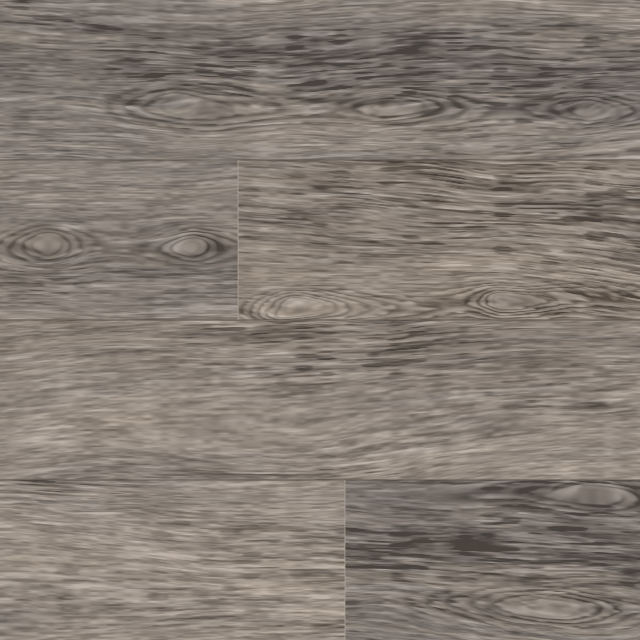
Give the GLSL for this texture, as a three.js fragment shader.

```glsl
// Grey-taupe oak floor: four rows of long planks, two of them with a butt joint.
// Each plank layers stretched value noise (fibres, pores, hairline veins) over
// growth rings that bend around a short series of lens-shaped knots.
#define ROWS 4.0
#define KNOTS 3
#define KNOT_HEIGHT 0.028
#define RING_DEPTH 0.40
#define FIBRE_DENSITY 320.0
#define FIBRE_DEPTH 0.40
#define PORE_DEPTH 0.34
#define VEIN_DEPTH 0.20
#define GRAIN_WAVE 0.045
#define SEAM_WIDTH 0.0010
#define DARK_WOOD vec3(0.292, 0.264, 0.240)
#define LIGHT_WOOD vec3(0.738, 0.695, 0.657)

varying vec2 vUv;

struct Plank {
  vec2 knot, stride;  // first knot (canvas x, height in plank), step to the next
  float reach, skew;  // half length of a knot, stretch of its right side
  float rings;        // growth ring density
  float tone, warmth; // brightness shift, cool to tan shift
  float band, tilt;   // height of the dark heartwood, slope of the fibres
};

float hash(vec2 p) {
  return fract(sin(dot(p, vec2(127.1, 311.7))) * 43758.5);
}

float noise(vec2 p) {
  vec2 i = floor(p), f = fract(p);
  f = f * f * (3.0 - 2.0 * f);
  return mix(mix(hash(i), hash(i + vec2(1.0, 0.0)), f.x),
             mix(hash(i + vec2(0.0, 1.0)), hash(i + 1.0), f.x), f.y);
}

// Rows count from the top; rows 1 and 3 are split at a joint.
Plank choosePlank(float row, bool right) {
  vec2 away = vec2(-4.0, 0.0), none = vec2(0.0);
  if (row < 0.5) return Plank(vec2(0.28, 0.32), vec2(0.325, 0.0), 0.10, 0.35, 4.5, -0.03, -0.3, 0.58, 0.01);
  if (row < 1.5) {
    if (right) return Plank(vec2(0.45, 0.07), vec2(0.34, 0.05), 0.11, 0.5, 7.5, 0.0, 0.5, -1.0, 0.05);
    return Plank(vec2(0.065, 0.46), vec2(0.24, 0.0), 0.055, 0.0, 5.0, 0.03, 0.0, 0.40, 0.0);
  }
  if (row < 2.5) return Plank(away, none, 0.1, 0.0, 4.5, 0.05, 0.3, 0.90, -0.04);
  if (right) return Plank(vec2(0.93, 0.92), vec2(-0.06, -0.72), 0.14, -0.3, 5.5, -0.08, -0.4, 0.55, 0.03);
  return Plank(away, none, 0.1, 0.0, 4.5, 0.07, 0.3, -1.0, 0.0);
}

void main() {
  // Plank layout
  vec2 p = vUv;
  float row = clamp(floor((1.0 - p.y) * ROWS), 0.0, ROWS - 1.0);
  float height = p.y * ROWS - (ROWS - 1.0 - row);
  float joint = row == 1.0 ? 0.372 : (row == 3.0 ? 0.539 : 9.0);
  bool right = p.x > joint;
  Plank plank = choosePlank(row, right);
  vec2 seed = vec2(row * 17.3 + (right ? 41.7 : 5.1), row * 9.7 + (right ? 23.0 : 3.0));

  // Knots raise the ring field and push the fibres apart
  float lift = 0.0, heart = 0.0, bend = 0.0;
  vec2 wobble = vec2(0.030 * noise(p * vec2(9.0, 35.0) + seed), 0.010 * noise(p * vec2(11.0, 16.0) + seed));
  for (int i = 0; i < KNOTS; i++) {
    vec2 centre = plank.knot + plank.stride * float(i);
    vec2 d = vec2(p.x - centre.x, (height - centre.y) / ROWS) + wobble - vec2(0.015, 0.005);
    float vary = hash(seed + float(i));
    float side = 1.0 + plank.skew * sign(d.x);
    vec2 e = d / (vec2(plank.reach * side, KNOT_HEIGHT) * (0.8 + 0.4 * vary));
    float lens = sqrt(e.x * e.x + 0.04) + e.y * e.y;
    lift += 1.3 * exp(-lens);
    heart += (1.0 - smoothstep(0.35, 0.55, lens)) * (0.6 + 0.4 * vary);
    bend += 0.6 * d.y * exp(-dot(e, e) * 0.7);
  }
  heart = min(heart, 1.0);

  // Grain coordinate: waves slowly along the plank
  float wave = noise(p * vec2(2.6, 6.0) + seed) - 0.5;
  float ripple = noise(p * vec2(9.0, 24.0) + seed) - 0.5;
  vec2 grain = vec2(p.x, p.y - bend + plank.tilt * p.x + GRAIN_WAVE * wave + 0.008 * ripple);

  // Fibres, from broad bands to fine dashes
  float broad = noise(grain * vec2(1.8, 17.0) + seed) - 0.5;
  float streak = noise(grain * vec2(7.0, 110.0) + seed) - 0.5;
  float fibre = noise(grain * vec2(24.0, FIBRE_DENSITY) + seed) - 0.5;
  float fleck = noise(grain * vec2(75.0, FIBRE_DENSITY * 1.45) + seed) - 0.5;
  float patches = smoothstep(0.3, 0.75, noise(grain * vec2(2.5, 11.0) + seed + 7.0));
  float pore = smoothstep(0.58, 0.82, noise(grain * vec2(28.0, 270.0) + seed + 31.0));
  float pale = smoothstep(0.66, 0.88, noise(grain * vec2(14.0, 210.0) + seed + 53.0));
  float contour = noise(grain * vec2(5.0, 62.0) + seed + 71.0);
  float vein = smoothstep(0.75, 0.97, 1.0 - abs(2.0 * contour - 1.0));

  // Growth rings, ragged along the fibres
  float field = 1.1 * wave + 0.3 * ripple + lift + height * 0.4 + 0.06 * fibre + 0.05 * fleck;
  float ring = pow(0.5 + 0.5 * sin(field * plank.rings * 6.2832), 1.8);
  float ringMask = 0.12 + 0.88 * smoothstep(0.12, 0.5, lift);
  ringMask *= 0.5 + 0.6 * noise(p * vec2(7.0, 22.0) + seed + 11.0);

  // Wood tone
  float band = (height - plank.band) / 0.22;
  float tone = 0.585 + plank.tone - 0.10 * exp(-band * band) + 0.19 * broad + 0.17 * streak;
  tone += 0.26 * fleck + FIBRE_DEPTH * fibre * (0.75 + 0.5 * patches);
  tone -= RING_DEPTH * ring * ringMask * (1.0 - heart);
  tone -= PORE_DEPTH * pore * (0.30 + 0.70 * patches) + VEIN_DEPTH * vein * patches;
  tone += 0.16 * pale + 0.05 * heart;
  vec3 colour = mix(DARK_WOOD, LIGHT_WOOD, clamp(tone, 0.0, 1.0));
  colour += (plank.warmth + broad + 0.8 * streak - 0.5 * pale) * vec3(0.008, 0.0, -0.011);

  // Seams: dark hairlines between rows, pale hairlines at the joints
  float rowGap = abs(p.y - floor(p.y * ROWS + 0.5) / ROWS);
  float inside = step(0.01, p.y) * step(p.y, 0.99);
  float soft = max(fwidth(p.x), 0.0004);
  float rowSeam = inside * (1.0 - smoothstep(SEAM_WIDTH * 0.5, SEAM_WIDTH * 0.5 + soft, rowGap));
  float endSeam = 1.0 - smoothstep(SEAM_WIDTH * 0.4, SEAM_WIDTH * 0.4 + soft, abs(p.x - joint));
  colour = mix(colour, DARK_WOOD * 1.1, 0.45 * rowSeam);
  colour = mix(colour, LIGHT_WOOD * 0.92, 0.45 * endSeam);
  gl_FragColor = vec4(colour, 1.0);
}
```
